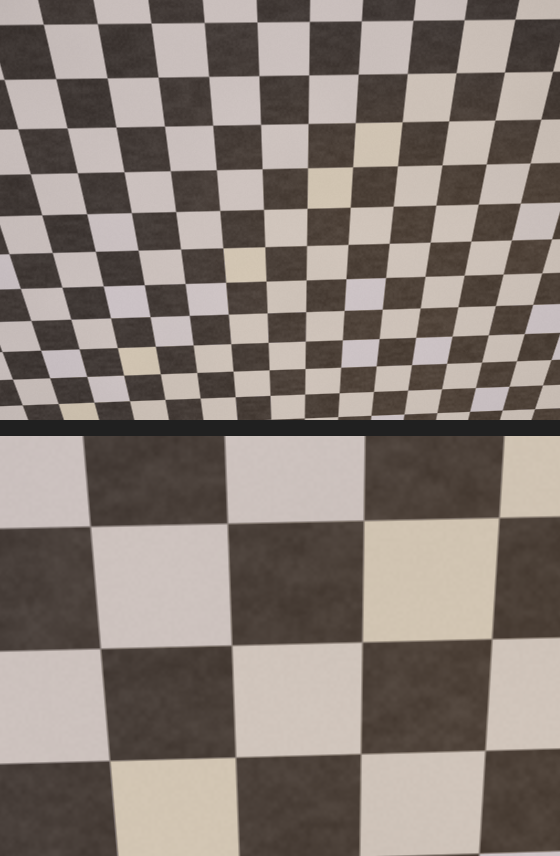
Top, the full canvas; bottom, a detail of the centre.
Reproduce this pattern procedurally as a WebGL 1 fragment shader.

```glsl
precision highp float;
// Receding checkerboard of dark brown and off-white tiles under warm, uneven light.
uniform vec2 u_resolution;

float hash(vec2 p) {
    p = fract(p * vec2(0.1031, 0.1137));
    p += dot(p, p.yx + 33.3);
    return fract((p.x + p.y) * p.x * 17.0);
}

float noise(vec2 p) {
    vec2 i = floor(p), f = fract(p);
    f = f * f * (3.0 - 2.0 * f);
    return mix(mix(hash(i), hash(i + vec2(1.0, 0.0)), f.x),
               mix(hash(i + vec2(0.0, 1.0)), hash(i + vec2(1.0, 1.0)), f.x), f.y);
}

// Solves the perspective projection of the tile plane for tile coordinates.
vec2 tileCoords(vec2 p, vec2 tilt) {
    vec2 across = vec2(0.1271, -0.00113) - p * tilt.x;
    vec2 down = vec2(0.0359, 0.1366) - p * tilt.y;
    vec2 q = p - vec2(0.7378, 0.0521);
    float det = across.x * down.y - across.y * down.x;
    return vec2(q.x * down.y - q.y * down.x, across.x * q.y - across.y * q.x) / det;
}

// Triangle wave that changes sign at each tile edge.
vec2 edgeWave(vec2 t) {
    return abs(mod(t + 0.5, 2.0) - 1.0) - 0.5;
}

void main() {
    // Position in canvas heights, measured down from the top left.
    vec2 p = gl_FragCoord.xy / u_resolution.y;
    p.y = 1.0 - p.y;

    vec2 tilt = vec2(0.00386, 0.05095);
    vec2 tile = tileCoords(p, tilt);
    vec2 id = floor(tile);

    // Checker with edges softened by about one pixel.
    float soft = (0.0008 + 0.6 / u_resolution.y) * (1.0 + dot(tilt, tile)) / 0.132;
    vec2 side = clamp(edgeWave(tile) / soft, -1.0, 1.0);
    float dark = 0.5 + 0.5 * side.x * side.y;

    // Light tiles: pinkish at left, cream along a diagonal band, a few lilac.
    float diagonal = id.x + id.y;
    float cream = 0.4 * smoothstep(0.0, 4.0, diagonal)
                + 0.6 * exp(-pow((diagonal - 3.0) / 1.2, 2.0)) * smoothstep(0.5, 2.5, id.y);
    float lilac = step(0.72, hash(id + 41.0)) * smoothstep(2.0, 6.0, id.y);
    vec3 light = mix(vec3(0.785, 0.745, 0.735), vec3(0.81, 0.76, 0.685), cream);
    light = mix(light, vec3(0.79, 0.755, 0.775), 0.8 * lilac);

    // Dark tiles: neutral near the top, browner toward the right and middle.
    float brown = smoothstep(0.2, 1.0, p.x) * smoothstep(0.0, 0.5, p.y);
    vec3 ink = mix(vec3(0.255, 0.225, 0.212), vec3(0.305, 0.257, 0.22), brown);
    ink *= 0.96 + 0.08 * hash(id + 7.0);
    ink += 0.04 * (noise(tile * vec2(4.0, 9.0)) - 0.5);
    ink += 0.03 * (noise(p * 190.0) - 0.5);

    // Gentle falloff toward the corners, faint mottling and grain.
    vec2 fromCentre = p - vec2(0.68, 0.52);
    float lamp = 1.02 - 0.07 * dot(fromCentre, fromCentre);
    lamp += 0.02 * (noise(p * 7.0) - 0.5);
    vec3 colour = mix(light, ink, dark) * lamp;
    colour += 0.012 * (noise(p * 380.0 + 9.0) - 0.5);
    gl_FragColor = vec4(colour, 1.0);
}
```
